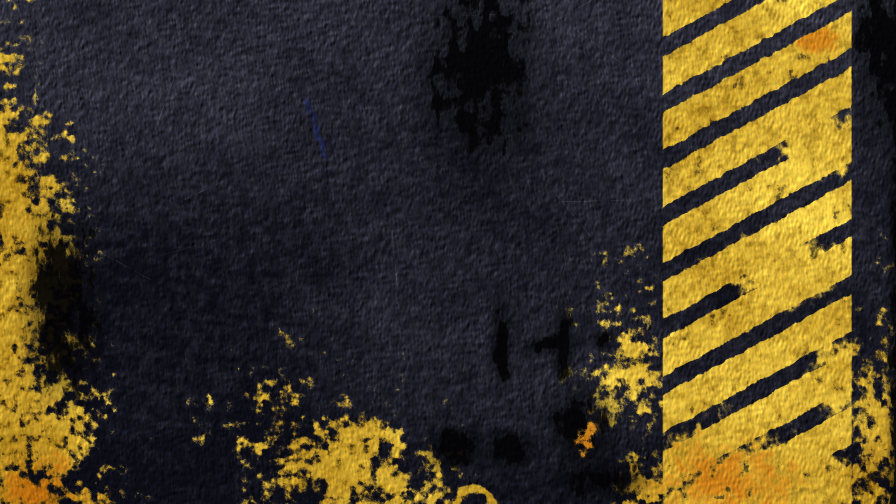
This background is drawn by a Shadertoy shader. Its source:

```glsl
const vec3 WALL_DARK = vec3(0.05, 0.05, 0.085);
const vec3 WALL_LIGHT = vec3(0.26, 0.26, 0.31);
const vec3 SOOT = vec3(0.012, 0.012, 0.016);
const vec3 OCHRE = vec3(0.60, 0.43, 0.07);
const vec3 YELLOW = vec3(0.98, 0.84, 0.30);
const vec3 RUST = vec3(0.74, 0.38, 0.04);
const vec3 BLUE = vec3(0.10, 0.15, 0.38);

const float ASPECT = 16.0 / 9.0;
const float BAND_LEFT = 1.315;
const float BAND_RIGHT = 1.690;
const float STRIPE_PERIOD = 0.112;
const float STRIPE_SLOPE = 0.537;
const float STRIPE_START = 0.907;
const float STRIPE_HALF = 0.0185;
const float RELIEF = 0.9;
const float PAINT_SOFTNESS = 0.3;
const int SCRATCHES = 18;

// Patches: centre xy, radii zw
const vec4 SPLATTER[6] = vec4[6](
    vec4(0.65, 0.09, 0.18, 0.17), vec4(0.79, 0.02, 0.09, 0.12),
    vec4(1.25, 0.30, 0.09, 0.15), vec4(1.30, 0.01, 0.12, 0.12),
    vec4(1.73, 0.06, 0.12, 0.34), vec4(1.165, 0.13, 0.03, 0.06));
const vec4 WORN[4] = vec4[4](
    vec4(1.545, 0.468, 0.10, 0.055), vec4(1.50, 0.01, 0.30, 0.12),
    vec4(1.63, 0.715, 0.09, 0.045), vec4(1.67, 0.25, 0.06, 0.07));
const vec4 STAINS[11] = vec4[11](
    vec4(0.954, 0.861, 0.09, 0.17), vec4(1.118, 0.315, 0.017, 0.07),
    vec4(1.157, 0.155, 0.058, 0.065), vec4(0.903, 0.109, 0.048, 0.034),
    vec4(1.014, 0.109, 0.042, 0.032), vec4(1.197, 0.326, 0.016, 0.017),
    vec4(0.995, 0.32, 0.018, 0.07), vec4(0.125, 0.40, 0.06, 0.14),
    vec4(1.775, 0.90, 0.075, 0.16), vec4(1.19, 0.05, 0.07, 0.03),
    vec4(1.09, 0.315, 0.045, 0.014));
const vec4 RUSTS[4] = vec4[4](
    vec4(1.62, 0.92, 0.05, 0.04), vec4(1.44, 0.04, 0.16, 0.09),
    vec4(0.07, 0.03, 0.10, 0.08), vec4(1.165, 0.13, 0.04, 0.06));

float hash(vec2 p) {
    return fract(sin(dot(p, vec2(127.1, 311.7))) * 43758.5453);
}

float noise(vec2 p) {
    vec2 i = floor(p), f = fract(p);
    f = f * f * (3.0 - 2.0 * f);
    return mix(mix(hash(i), hash(i + vec2(1, 0)), f.x),
               mix(hash(i + vec2(0, 1)), hash(i + vec2(1, 1)), f.x), f.y);
}

float fbm(vec2 p) {
    float sum = 0.0, amp = 0.5;
    for (int i = 0; i < 5; i++) {
        sum += amp * noise(p);
        p = mat2(1.6, 1.2, -1.2, 1.6) * p + 7.3;
        amp *= 0.5;
    }
    return sum;
}

float grain(vec2 p) {
    p = mat2(0.8, 0.6, -0.6, 0.8) * p;
    return 0.55 * noise(p * 120.0) + 0.45 * noise(p.yx * 210.0 + p * 60.0);
}

// 1 at the centre, 0 on the rim, negative outside
float patchField(vec2 p, vec4 s) {
    return 1.0 - length((p - s.xy) / s.zw);
}

float segment(vec2 p, vec2 a, vec2 b) {
    vec2 d = b - a;
    return length(p - a - d * clamp(dot(p - a, d) / dot(d, d), 0.0, 1.0));
}

void mainImage(out vec4 fragColor, in vec2 fragCoord) {
    vec2 p = fragCoord / iResolution.xy * vec2(ASPECT, 1.0);
    float aa = 1.0 / iResolution.y;
    float cloud = fbm(p * 5.0) - 0.48;
    float fine = fbm(p * 70.0) - 0.48;
    float ragged = (fbm(p * 16.0 + 3.0) - 0.48) * 1.1 + fine * 1.4;
    float relief = grain(p + vec2(-0.0026, 0.0026)) - grain(p);

    // Wall, with broad shadows
    float shade = 0.30 + 0.45 * cloud + 0.24 * smoothstep(0.5, 0.95, p.y);
    shade -= 0.24 * smoothstep(0.0, 0.8, patchField(p, vec4(0.32, 0.32, 0.45, 0.5)));
    shade -= 0.14 * smoothstep(0.25, 0.0, p.y);
    vec3 color = mix(WALL_DARK, WALL_LIGHT, clamp(shade + 0.6 * fine, 0.0, 1.0));

    // Scratches
    for (int i = 0; i < SCRATCHES; i++) {
        float n = float(i);
        vec2 a = vec2(hash(vec2(n, 1.0)) * 1.3, 0.4 + 0.6 * hash(vec2(n, 2.0)));
        float angle = 6.283 * hash(vec2(n, 3.0));
        float d = segment(p, a, a + 0.12 * vec2(cos(angle), sin(angle)));
        color += 0.09 * smoothstep(0.002, 0.0, d) * noise(p * 60.0);
    }
    float blueMark = segment(p + 0.02 * fine, vec2(0.61, 0.80), vec2(0.645, 0.69));
    color = mix(color, BLUE, 0.5 * smoothstep(0.007, 0.001, blueMark));

    // Loose paint: left edge, splatter and ring
    float leftWidth = 0.13 * smoothstep(0.89, 0.62, p.y) + 0.08 * smoothstep(0.35, 0.0, p.y);
    float loose = min((leftWidth - p.x) * 5.0, 0.55) - 0.08;
    for (int i = 0; i < 6; i++)
        loose = max(loose, 0.65 * patchField(p, SPLATTER[i]) - 0.22);
    float ring = abs(length(p - vec2(0.942, -0.005)) - 0.036);
    loose = max(loose, 0.35 - ring * 60.0);
    float paint = smoothstep(-0.3 * PAINT_SOFTNESS, PAINT_SOFTNESS, loose + ragged);

    // Striped band with worn patches and small chips
    float row = p.y - STRIPE_SLOPE * (p.x - BAND_LEFT) - STRIPE_START;
    float stripe = abs(mod(row + 0.5 * STRIPE_PERIOD, STRIPE_PERIOD) - 0.5 * STRIPE_PERIOD);
    float bars = smoothstep(-aa, aa, stripe - STRIPE_HALF + 0.012 * fine);
    float worn = -1.0;
    for (int i = 0; i < 4; i++)
        worn = max(worn, patchField(p, WORN[i]));
    bars = max(bars, smoothstep(-PAINT_SOFTNESS, PAINT_SOFTNESS, worn + ragged));
    bars *= 1.0 - 0.5 * smoothstep(0.40, 0.60, -ragged);
    float band = smoothstep(-aa, aa, min(p.x - BAND_LEFT, BAND_RIGHT - p.x));
    paint = mix(paint, bars, band);

    // Paint colour
    float glow = 0.45 + 1.2 * cloud + 0.7 * fine;
    glow += band * (0.12 + 0.18 * smoothstep(0.35, 0.0, abs(p.y - 0.38)));
    vec3 paintColor = mix(OCHRE, YELLOW, clamp(glow, 0.0, 1.0));
    float rust = 0.0;
    for (int i = 0; i < 4; i++)
        rust = max(rust, smoothstep(-0.1, 0.8, patchField(p, RUSTS[i]) + ragged));
    paintColor = mix(paintColor, RUST, 0.65 * rust);
    paintColor *= 1.0 - 0.4 * smoothstep(0.05, 0.3, -fine) * (1.0 - 0.7 * band);

    // Black stains with downward streaks and soft halos
    float streak = (fbm(p * vec2(60.0, 24.0)) - 0.48) * 2.0 + fine;
    float stain = (p.x - 1.768) * 60.0;
    for (int i = 0; i < 11; i++)
        stain = max(stain, patchField(p, STAINS[i]));
    float soot = smoothstep(-0.1, 0.5, stain + streak);
    soot = max(soot, 0.45 * smoothstep(-0.8, 0.3, stain)) * (1.0 - band);
    float overSoot = paint * smoothstep(0.0, 0.4, patchField(p, SPLATTER[5]));
    color = mix(color, paintColor, paint);
    color = mix(color, SOOT, 0.93 * soot * (1.0 - overSoot));

    // Embossed surface
    color *= 1.0 + RELIEF * relief * mix(1.5, 0.55, paint);
    fragColor = vec4(clamp(color, 0.0, 1.0), 1.0);
}
```
